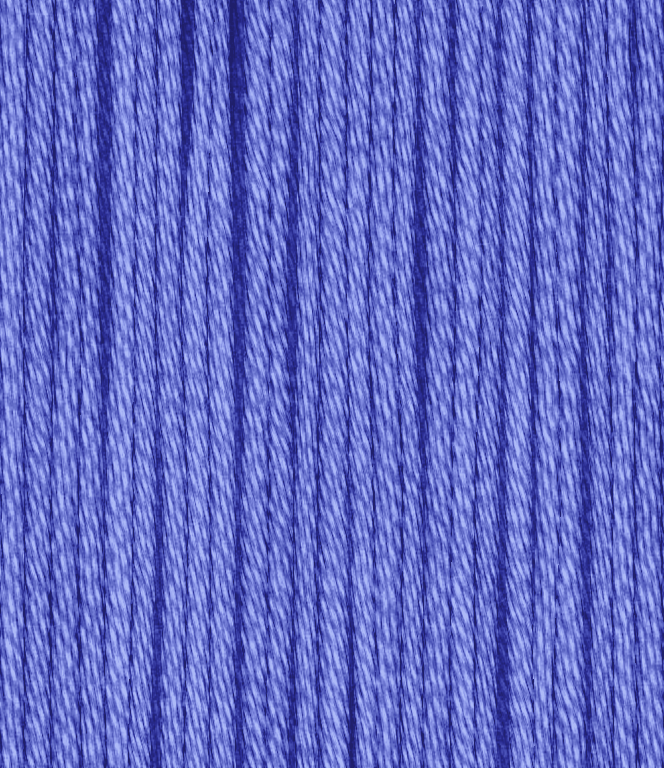
Write a WebGL 1 fragment shader that draws this texture.

```glsl
precision highp float;
// Hanging skein of twisted blue-violet cotton threads, seen close up.
uniform vec2 u_resolution;

const float PI = 3.14159265;
const float SPACING = 0.0345; // mean thread distance, in canvas heights

float hash(vec2 p) {
  vec3 q = fract(vec3(p.xyx) * 0.1031);
  q += dot(q, q.yzx + 33.33);
  return fract((q.x + q.y) * q.z);
}

float noise(vec2 p) {
  vec2 cell = floor(p);
  vec2 f = fract(p);
  f = f * f * (3.0 - 2.0 * f);
  float low = mix(hash(cell), hash(cell + vec2(1.0, 0.0)), f.x);
  float high = mix(hash(cell + vec2(0.0, 1.0)), hash(cell + vec2(1.0, 1.0)), f.x);
  return mix(low, high, f.y);
}

// Tone 0..1 runs from the deep gaps to the lit fibres.
vec3 yarnColor(float tone) {
  float k = clamp(tone, 0.0, 1.2) * 5.0;
  vec3 c = mix(vec3(0.12, 0.12, 0.42), vec3(0.16, 0.17, 0.57), clamp(k, 0.0, 1.0));
  c = mix(c, vec3(0.28, 0.31, 0.71), clamp(k - 1.0, 0.0, 1.0));
  c = mix(c, vec3(0.38, 0.42, 0.78), clamp(k - 2.0, 0.0, 1.0));
  c = mix(c, vec3(0.49, 0.53, 0.87), clamp(k - 3.0, 0.0, 1.0));
  c = mix(c, vec3(0.60, 0.65, 0.94), clamp(k - 4.0, 0.0, 1.0));
  return mix(c, vec3(0.68, 0.73, 0.97), clamp(k - 5.0, 0.0, 1.0));
}

// Steep tapered stitches on one thread: u crosses it (-1..1), v runs along it.
float stitchTone(float u, float v, float id) {
  float around = 0.5 * u + 0.5 * asin(clamp(u, -0.98, 0.98));
  float twist = mix(0.35, 0.95, hash(vec2(id, 5.0)));
  float s = around * 2.1 + v * twist + 9.0 * hash(vec2(id, 8.0));
  s += 0.5 * noise(vec2(id * 7.0 + u * 0.6, v * 0.6));
  float ply = floor(s);
  float f = fract(s);
  float ridge = pow(max(sin(PI * f), 0.0), 0.85);
  float along = v * 0.95 + f * 0.4 + 0.5 * ply + 0.45 * hash(vec2(ply, id));
  float lozenge = 0.5 + 0.5 * sin(2.0 * PI * along);
  float grain = ridge * mix(0.42, 1.0, lozenge);
  float fibre = noise(vec2(s * 4.5 + id * 11.0, v * 1.8)) - 0.5;
  float fleck = noise(vec2(s * 8.0, v * 5.0 + id * 3.0)) - 0.5;
  return 0.76 * grain + 0.32 * fibre + 0.36 * fleck;
}

// One layer of threads: x is the tone, y the coverage.
vec2 threadLayer(vec2 p, float seed) {
  float v = p.y / SPACING;
  float column = floor(p.x / SPACING);
  float best = -1.0;
  float second = -1.0;
  float bestU = 0.0;
  float bestId = 0.0;
  for (int i = -2; i <= 2; i++) {
    float id = column + float(i) + seed;
    float sway = noise(vec2(id * 3.7, p.y * 3.2 + id)) - 0.5;
    float lean = (hash(vec2(id, 2.0)) - 0.5) * (p.y - 0.5);
    float jitter = 0.25 * (hash(vec2(id, 1.0)) - 0.5);
    float center = id - seed + 0.5 + jitter + 0.5 * sway + 0.45 * lean;
    float radius = mix(0.48, 0.67, hash(vec2(id, 3.0)));
    float u = (p.x / SPACING - center) / radius;
    float lift = 0.7 * noise(vec2(id * 5.3, p.y * 2.5));
    float height = sqrt(max(1.0 - u * u, 0.0)) + lift;
    if (abs(u) >= 1.0) height = -1.0;
    if (height > best) {
      second = best;
      best = height;
      bestU = u;
      bestId = id;
    } else {
      second = max(second, height);
    }
  }
  // Round body, dark seams between neighbours, uneven light per thread
  float body = 1.0 - pow(abs(bestU), 2.5);
  float seam = smoothstep(0.0, 0.5, best - second);
  float light = 0.1 * (hash(vec2(bestId, 6.0)) - 0.5);
  float tone = -0.42 + 0.56 * body + 0.26 * seam + light;
  tone += stitchTone(bestU, v, bestId);
  float coverage = step(0.0, best) * (1.0 - smoothstep(0.88, 1.0, abs(bestU)));
  return vec2(tone, coverage);
}

// Stray hairs follow the level lines of a noise field.
float fuzz(vec2 p) {
  float hair = 1.0 - smoothstep(0.0, 0.06, abs(noise(p * vec2(48.0, 30.0)) - 0.5));
  return hair * smoothstep(0.45, 0.75, noise(p * 17.0 + 40.0));
}

void main() {
  vec2 p = gl_FragCoord.xy / u_resolution.y;
  vec2 front = threadLayer(p, 60.0);
  vec2 back = threadLayer(p + vec2(0.5 * SPACING, 0.0), 200.0);

  // Shaded threads show through the gaps of the front layer
  float gapTone = mix(0.0, 0.35 * back.x - 0.06, back.y);
  float tone = mix(gapTone, front.x, front.y);
  tone += 0.08 * (noise(p * vec2(14.0, 5.0)) - 0.5);
  tone += 0.09 * fuzz(p);
  tone += 0.24 * (noise(p * 390.0) - 0.5);

  gl_FragColor = vec4(yarnColor(tone), 1.0);
}
```
